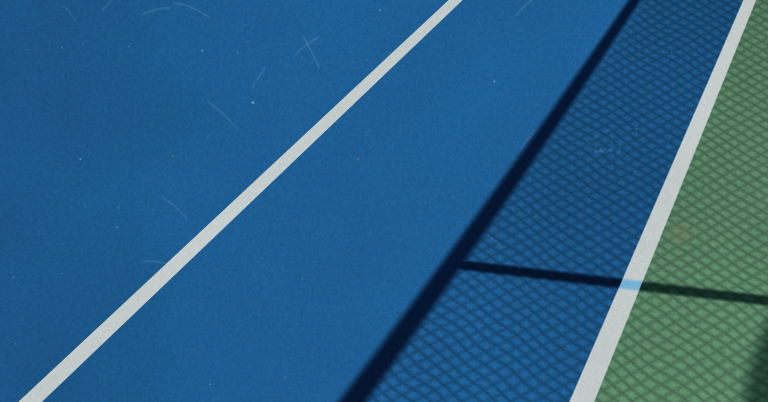
Give the GLSL for this texture, as a Shadertoy shader.

```glsl
// Sunlit hard court: blue and green paint, two pale boundary stripes, and the
// soft shadow of a fence (post, rail and wire mesh). Slanted bands are placed
// by their edges at bottom and top; gradient noise wears and grains the paint.

#define BLUE vec3(0.115, 0.358, 0.565)
#define GREEN vec3(0.345, 0.515, 0.395)
#define PAINT vec3(0.765, 0.800, 0.795)
#define BLUE_SHADE vec3(0.16, 0.23, 0.33)
#define GREEN_SHADE vec3(0.22, 0.34, 0.37)
#define PAINT_SHADE vec3(0.60, 0.87, 1.05)
#define MESH_CELL vec2(0.050, 0.034)
#define MESH_DARK 0.24
#define GRAIN 0.10
#define SCRATCHES 16

vec2 hash2(vec2 p) {
    vec3 q = fract(vec3(p.xyx) * vec3(0.1031, 0.1030, 0.0973));
    q += dot(q, q.yzx + 33.33);
    return fract((q.xx + q.yz) * q.zy);
}

float cornerDot(vec2 cell, vec2 corner, vec2 f) {
    return dot(hash2(cell + corner) * 2.0 - 1.0, f - corner);
}

float gradientNoise(vec2 p) {
    vec2 i = floor(p), f = fract(p);
    vec2 u = f * f * f * (f * (f * 6.0 - 15.0) + 10.0);
    float low = mix(cornerDot(i, vec2(0, 0), f), cornerDot(i, vec2(1, 0), f), u.x);
    float high = mix(cornerDot(i, vec2(0, 1), f), cornerDot(i, vec2(1, 1), f), u.x);
    return mix(low, high, u.y);
}

float cloud(vec2 p) {
    float sum = 0.0, gain = 0.6;
    for (int i = 0; i < 4; i++) {
        sum += gain * gradientNoise(p);
        p = p * 2.03 + 17.3;
        gain *= 0.5;
    }
    return sum;
}

// Each edge holds its x at the bottom and at the top of the canvas
float band(vec2 p, vec2 leftEdge, vec2 rightEdge, float soft) {
    float l = mix(leftEdge.x, leftEdge.y, p.y);
    float r = mix(rightEdge.x, rightEdge.y, p.y);
    return smoothstep(-soft, soft, p.x - l) * smoothstep(-soft, soft, r - p.x);
}

float spot(vec2 p, vec2 center, float radius, float px) {
    return 1.0 - smoothstep(radius - px, radius + px, length(p - center));
}

float segment(vec2 p, vec2 a, vec2 d) {
    return length(p - a - d * clamp(dot(p - a, d) / dot(d, d), 0.0, 1.0));
}

// Crossed wires whose diamonds shrink with distance
float mesh(vec2 p) {
    vec2 q = vec2((p.x - 1.4) * (1.0 + 0.35 * p.y), p.y + 0.3 * p.y * p.y + 0.117 * p.x);
    q = q / MESH_CELL + 0.25 * gradientNoise(p * 9.0);
    vec2 wire = 0.5 + 0.5 * cos(6.2832 * vec2(q.x + q.y, q.x - q.y));
    wire *= wire;
    return max(wire.x, wire.y * 0.8) + 0.2 * wire.x * wire.y;
}

// Bright chips of wear, denser toward the far side
float chips(vec2 p, float px) {
    vec2 g = p * 11.0, cell = floor(g);
    vec2 h = hash2(cell + 5.0), k = hash2(cell + 91.0);
    float present = step(k.x, 0.12 + 0.30 * smoothstep(0.75, 1.0, p.y));
    return present * spot(p, (cell + 0.2 + 0.6 * h) / 11.0, 0.0008 + 0.0018 * k.y * k.y, px) * (0.25 + 0.5 * h.y);
}

float scratches(vec2 p, float px) {
    float sum = 0.0;
    for (int i = 0; i < SCRATCHES; i++) {
        vec2 h = hash2(vec2(float(i), 3.7)), k = hash2(vec2(float(i), 41.2));
        vec2 start = vec2(h.x * 1.4, 1.0 - h.y * h.y);
        vec2 run = (0.02 + 0.07 * k.y) * vec2(cos(k.x * 2.4 - 1.2), sin(k.x * 2.4 - 1.2));
        vec2 bent = p + vec2(0.0, 4.0 * (p.x - start.x) * (p.x - start.x));
        sum += (0.08 + 0.12 * k.y) * (1.0 - smoothstep(0.0, 1.5 * px + 0.001, segment(bent, start, run)));
    }
    return sum;
}

void mainImage(out vec4 fragColor, in vec2 fragCoord) {
    float px = 1.0 / iResolution.y;
    vec2 p = fragCoord * px;
    float wear = cloud(p * 3.0);
    float grain = gradientNoise(p * 150.0) + 0.6 * gradientNoise(p * 75.0 + 9.0);

    // Regions
    float innerLine = band(p, vec2(0.045, 1.116), vec2(0.104, 1.151), px);
    float outerLine = band(p, vec2(1.416, 1.849), vec2(1.478, 1.881), px);
    float grass = smoothstep(-px, px, p.x - mix(1.447, 1.865, p.y));
    float stripes = max(innerLine, outerLine);

    // Fence shadows; the post bows slightly to the right
    vec2 bowed = p - vec2(0.032 * p.y * (1.0 - p.y), 0.0);
    float post = band(bowed, vec2(0.842, 1.564), vec2(0.911, 1.594), mix(0.018, 0.010, p.y));
    float fenced = smoothstep(0.0, 0.04, bowed.x - mix(0.877, 1.579, p.y));
    float railY = 0.342 - 0.117 * (p.x - 1.139);
    float rail = (1.0 - smoothstep(0.006, 0.018, abs(p.y - railY))) * smoothstep(1.09, 1.14, p.x);
    float corner = 0.75 * smoothstep(-0.025, 0.035, p.x - 1.845 - 0.9 * p.y * p.y - 0.12 * p.y);
    float shadow = max(max(post, rail), corner);

    // Painted ground
    vec3 blue = BLUE * (0.94 + 0.09 * smoothstep(0.0, 0.9, p.x) + 0.10 * wear);
    blue *= 1.0 - fenced * mix(0.03, 0.16, p.y);
    vec3 green = GREEN * (1.04 - 0.10 * p.y + 0.10 * wear);
    vec3 color = mix(blue, green, grass);
    color *= 1.0 + GRAIN * grain;
    color *= 1.0 - MESH_DARK * fenced * (mesh(p) - 0.25);

    // Wear marks, leaves, a scuff and a faint stain
    float marks = chips(p, px) + scratches(p, px) * (1.0 - grass);
    marks += 0.8 * (spot(p, vec2(0.629, 0.745), 0.003, px) + spot(p, vec2(0.200, 0.604), 0.002, px));
    color = mix(color, vec3(0.55, 0.70, 0.78), clamp(marks, 0.0, 0.9));
    float leaves = spot(p, vec2(0.429, 0.611), 0.003, px) + spot(p, vec2(0.891, 0.604), 0.003, px);
    color = mix(color, vec3(0.48, 0.42, 0.34), 0.7 * leaves);
    float scuff = exp(-dot(p - vec2(1.505, 0.634), p - vec2(1.505, 0.634)) * 900.0);
    color += vec3(0.10, 0.20, 0.20) * scuff * smoothstep(0.05, 0.35, gradientNoise(p * 60.0));
    color = mix(color, vec3(0.48, 0.47, 0.37), 0.4 * spot(p, vec2(1.691, 0.418), 0.025, 0.018));

    // Stripes, then shade tinted by the surface it falls on
    color = mix(color, PAINT * (1.0 + 0.04 * grain + 0.05 * wear), stripes);
    vec3 shade = mix(mix(BLUE_SHADE, GREEN_SHADE, grass), PAINT_SHADE, stripes);
    color *= mix(vec3(1.0), shade, shadow);

    fragColor = vec4(clamp(color, 0.0, 1.0), 1.0);
}
```
